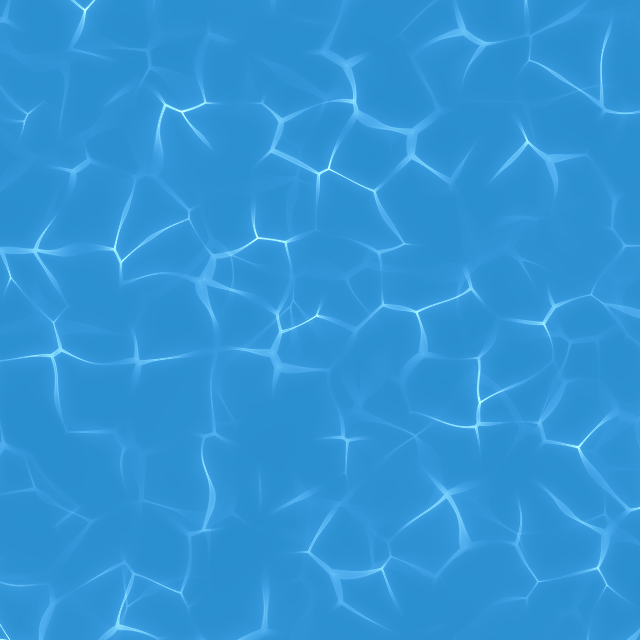
A WebGL 1 fragment shader for this texture:

```glsl
precision highp float;
uniform vec2 u_resolution;

#define CELLS 9.6
#define JITTER 0.82
#define WARP 0.13
#define FOLD_WIDTH 0.065
#define LINE_WIDTH 0.019
#define LINE_GAIN 0.85
#define HALO_GAIN 0.15
#define HALO_FALLOFF 10.0
#define NODE_GAIN 0.7
#define VEIL_GAIN 0.2
#define WATER vec3(0.165, 0.56, 0.808)
#define LIGHT vec3(0.6, 0.93, 1.0)

vec2 hash2(vec2 p) {
  return fract(sin(vec2(dot(p, vec2(127.1, 311.7)), dot(p, vec2(269.5, 183.3)))) * 43758.55);
}

// Smooth irregular swell in -1..1
float swell(vec2 p) {
  return sin(p.x * 1.7 + 1.4 * sin(p.y * 1.1)) * sin(p.y * 1.9 + 1.5 * sin(p.x * 1.3 + 0.7));
}

// Bends straight cell walls into curved filaments
vec2 bend(vec2 p) {
  vec2 broad = sin(p.yx * vec2(2.3, 2.1) + 1.7 * sin(p * vec2(0.9, 1.1)));
  vec2 fine = sin(p.yx * vec2(5.3, 4.7) + 1.3 * sin(p * 1.9));
  return p + WARP * (broad + 0.25 * fine);
}

vec2 site(vec2 cell, float seed) {
  return cell + 0.5 + JITTER * (hash2(cell + seed) - 0.5);
}

// Distances to the nearest and second nearest cell walls
vec2 wallDistances(vec2 p, float seed) {
  vec2 home = floor(p);
  vec2 nearCell = home;
  vec2 toNear = vec2(0.0);
  float nearest = 9.0;
  for (int j = -1; j <= 1; j++) {
    for (int i = -1; i <= 1; i++) {
      vec2 cell = home + vec2(float(i), float(j));
      vec2 offset = site(cell, seed) - p;
      float d = dot(offset, offset);
      if (d < nearest) {
        nearest = d;
        nearCell = cell;
        toNear = offset;
      }
    }
  }
  vec2 walls = vec2(9.0);
  for (int j = -2; j <= 2; j++) {
    for (int i = -2; i <= 2; i++) {
      vec2 offset = site(nearCell + vec2(float(i), float(j)), seed) - p;
      vec2 between = offset - toNear;
      if (dot(between, between) > 0.0001) {
        float d = dot(0.5 * (toNear + offset), normalize(between));
        walls.y = min(walls.y, max(walls.x, d));
        walls.x = min(walls.x, d);
      }
    }
  }
  return walls;
}

// Folded light: thin bright creases that open into dimmer ribbons
float caustic(vec2 p, float seed, float foldWidth) {
  vec2 walls = wallDistances(bend(p), seed);
  float strength = smoothstep(-0.65, 0.75, swell(p * 1.15 + seed));
  float fold = foldWidth * pow(0.5 + 0.5 * swell(p * 1.9 + seed * 1.7), 2.0);
  float soft = max(LINE_WIDTH, CELLS / u_resolution.y);
  float ribbon = 1.0 - smoothstep(fold, fold + soft, walls.x);
  float rim = mix(0.65, 1.0, smoothstep(0.0, fold + 0.001, walls.x));
  float crease = ribbon * rim * LINE_WIDTH / (LINE_WIDTH + fold);
  float node = exp(-14.0 * (walls.x + walls.y));
  float halo = exp(-HALO_FALLOFF * walls.x) * (1.0 + node);
  return strength * (HALO_GAIN * halo
    + crease * (LINE_GAIN * strength + NODE_GAIN * node));
}

void main() {
  vec2 p = gl_FragCoord.xy / u_resolution.y * CELLS;

  // Main network, with a wide and faint one behind it
  float light = caustic(p, 3.0, FOLD_WIDTH);
  light += VEIL_GAIN * caustic(p * 0.85 + 17.3, 41.0, 3.0 * FOLD_WIDTH);
  light += 0.012 * (1.0 + swell(p * 0.6));

  // Blue saturates before red and green
  vec3 tint = vec3(light, light, 1.0 - exp(-3.0 * light));
  gl_FragColor = vec4(clamp(mix(WATER, LIGHT, tint), 0.0, 1.0), 1.0);
}
```
